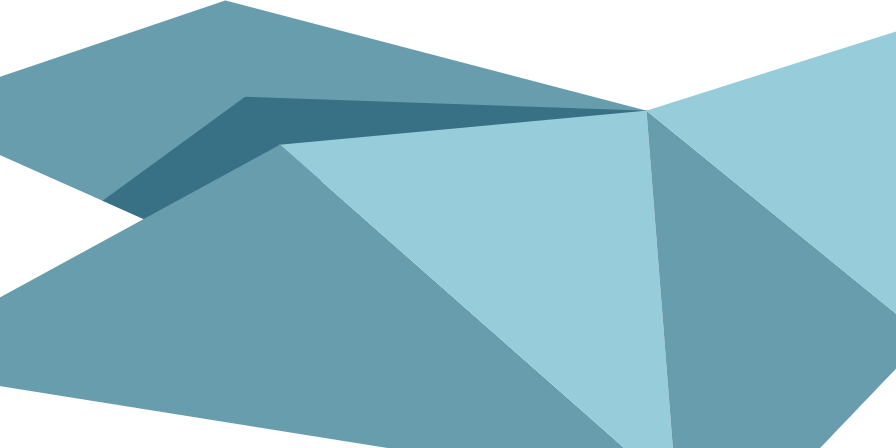
Give the GLSL for this background, as a Shadertoy shader.

```glsl
// Folded-paper facets in three blue-grey tones on white.
// Each facet is a convex polygon, the largest of its edge distances,
// blended from back to front with an antialiased rim.

#define WHITE vec3(1.0)
#define LIGHT vec3(0.592, 0.800, 0.855)
#define MID   vec3(0.408, 0.616, 0.682)
#define DARK  vec3(0.220, 0.443, 0.522)
#define HUB   vec2(1.443, 0.753)
#define KNEE  vec2(0.625, 0.677)
#define FOOT  vec2(1.510, -0.103)
#define TIP   vec2(0.323, 0.510)

// Signed distance to the line a-b, positive on its left side
float edge(vec2 p, vec2 a, vec2 b) {
    vec2 along = normalize(b - a);
    return dot(p - a, vec2(-along.y, along.x));
}

// Convex shapes with clockwise corners, negative inside
float triangle(vec2 p, vec2 a, vec2 b, vec2 c) {
    return max(edge(p, a, b), max(edge(p, b, c), edge(p, c, a)));
}

float quad(vec2 p, vec2 a, vec2 b, vec2 c, vec2 d) {
    return max(max(edge(p, a, b), edge(p, b, c)),
               max(edge(p, c, d), edge(p, d, a)));
}

// Blend a facet over the colour, with an edge one pixel wide
void paint(inout vec3 color, vec3 tone, float dist) {
    color = mix(color, tone, clamp(0.5 - dist * iResolution.y, 0.0, 1.0));
}

void mainImage(out vec4 fragColor, in vec2 fragCoord) {
    // Canvas spans 2 by 1 units
    vec2 p = fragCoord / iResolution.xy * vec2(2.0, 1.0);
    vec3 color = WHITE;

    // Upper wing and the shadow under its fold
    paint(color, MID, quad(p, vec2(0.503, 0.999), HUB, TIP, vec2(-0.223, 0.753)));
    paint(color, DARK, quad(p, vec2(0.229, 0.552), vec2(0.547, 0.784), HUB, TIP));

    // Lower left wing and the central facet
    paint(color, MID, triangle(p, KNEE, FOOT, vec2(-0.281, 0.183)));
    paint(color, LIGHT, triangle(p, KNEE, HUB, FOOT));

    // Right-hand facets
    paint(color, MID, quad(p, HUB, vec2(2.066, 0.246), vec2(1.732, -0.103), FOOT));
    paint(color, LIGHT, triangle(p, HUB, vec2(2.083, 0.956), vec2(2.083, 0.232)));

    fragColor = vec4(color, 1.0);
}
```
